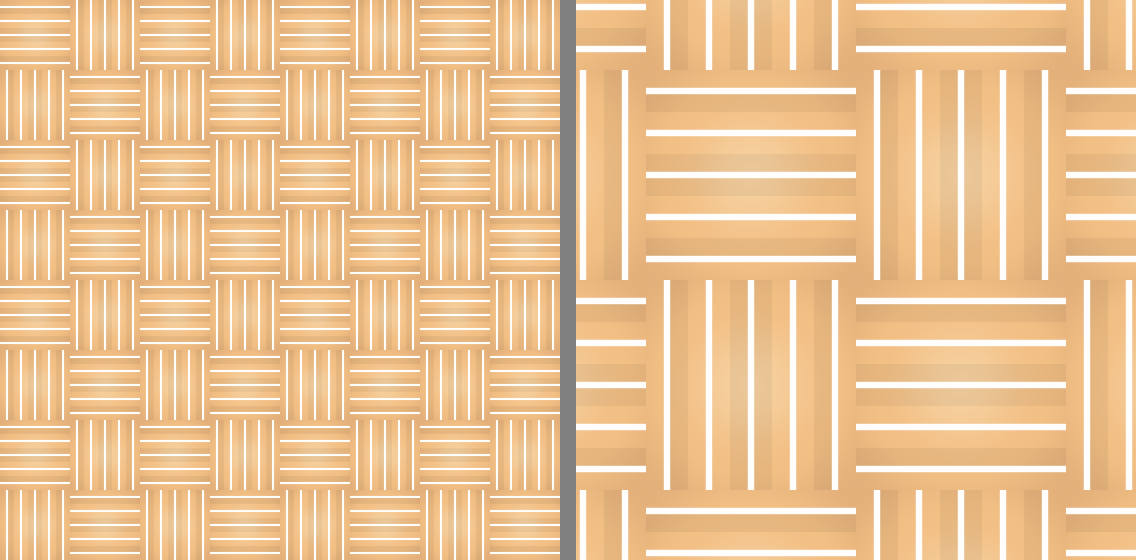
Left: the whole. Right: its middle third, enlarged.
A three.js fragment shader for this pattern:

```glsl
// Basket-weave parquet: an 8 by 8 checkerboard of square blocks whose slats
// alternate between upright and level. Each block has five white grooves,
// mirrored shaded slats and a soft radial sheen, all from distances.
varying vec2 vUv;

// Antialiased coverage of a stripe of given half width around a centre line.
float stripe(float dist, float halfWidth, float soft) {
  return 1.0 - smoothstep(halfWidth - soft, halfWidth + soft, abs(dist));
}

// Wood lit from the middle of the block and darkening to its corners.
vec3 woodSheen(vec2 p) {
  float r = length(p);
  vec3 wood = mix(vec3(0.965, 0.82, 0.63), vec3(0.95, 0.75, 0.52), smoothstep(0.0, 0.42, r));
  return mix(wood, vec3(0.89, 0.69, 0.48), smoothstep(0.38, 0.70, r));
}

void main() {
  vec2 grid = vUv * 8.0;
  vec2 cell = floor(grid);
  vec2 p = fract(grid) - 0.5;
  float soft = 0.6 * fwidth(grid.x);

  // Even blocks are upright, odd blocks level.
  float level = mod(cell.x + cell.y, 2.0);
  float across = mix(p.x, p.y, level);

  vec3 color = woodSheen(p);

  // Darker slats beside the middle groove and inside the outer grooves.
  float shade = stripe(across, 0.1, soft) + stripe(abs(across) - 0.35, 0.05, soft);
  color *= 1.0 - 0.05 * shade;

  // Five evenly spaced white grooves.
  float groove = (fract(across * 5.0) - 0.5) / 5.0;
  groove = 0.1 - abs(groove);
  color = mix(color, vec3(1.0, 0.995, 0.99), stripe(groove, 0.0155, soft));

  gl_FragColor = vec4(color, 1.0);
}
```
